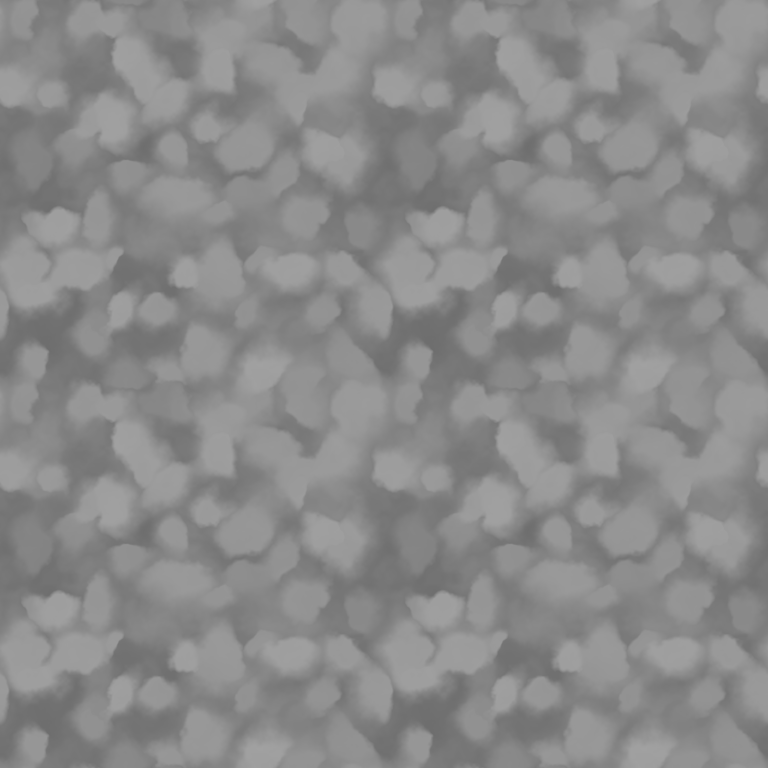
This texture is drawn by a WebGL 2 fragment shader. Its source:

```glsl
#version 300 es
precision highp float;
// Soft grey mottling: cloudy dark ground under overlapping, blurred pale blobs.
// One jittered ellipse per grid cell is laid over wrapped value noise;
// the tile repeats twice along each side of the canvas.

uniform vec2 u_resolution;
out vec4 fragColor;

const float CELLS = 8.0; // blob cells along one tile

float hash(vec2 p) {
    return fract(sin(dot(p, vec2(127.1, 311.7))) * 43758.5453);
}

// Value noise that wraps after a whole number of cells
float noise(vec2 p, float period) {
    vec2 i = floor(p);
    vec2 f = fract(p);
    f = f * f * f * (f * (f * 6.0 - 15.0) + 10.0);
    vec2 a = mod(i, period);
    vec2 b = mod(i + 1.0, period);
    return mix(mix(hash(a), hash(vec2(b.x, a.y)), f.x),
               mix(hash(vec2(a.x, b.y)), hash(b), f.x), f.y);
}

float fbm(vec2 p, float period) {
    float sum = 0.0;
    float weight = 0.5;
    for (int i = 0; i < 4; i++) {
        sum += weight * noise(p, period);
        p = p * 2.0 + 5.0;
        period *= 2.0;
        weight *= 0.5;
    }
    return sum / 0.9375;
}

// Pale ellipses, each firmer on one side and fading out on the other
float layBlobs(float tone, vec2 p) {
    vec2 cell = floor(p);
    for (int y = -1; y <= 1; y++) {
        for (int x = -1; x <= 1; x++) {
            vec2 home = cell + vec2(x, y);
            vec2 id = mod(home, CELLS) + 17.0;
            vec2 jitter = vec2(hash(id), hash(id + 31.3));
            vec2 q = p - home - mix(vec2(0.05), vec2(0.95), jitter);

            float angle = 6.2832 * hash(id + 57.9);
            float c = cos(angle);
            float s = sin(angle);
            q = mat2(c, -s, s, c) * q;
            float radius = mix(0.42, 0.86, hash(id + 73.1));
            q /= radius * vec2(1.15, mix(0.7, 1.0, hash(id + 91.7)));

            float softness = mix(0.22, 1.0, smoothstep(-0.9, 0.6, q.y));
            float cover = 1.0 - smoothstep(1.0 - softness, 1.0, length(q));
            float grey = mix(0.5, 0.626, sqrt(hash(id + 113.3)));
            tone = mix(tone, max(tone, grey), cover);
        }
    }
    return tone;
}

void main() {
    vec2 p = gl_FragCoord.xy / u_resolution * 2.0 * CELLS;

    // Uneven outlines from a gentle warp
    vec2 warp = vec2(fbm(p * 2.0, CELLS * 2.0),
                     fbm(p * 2.0 + 9.0, CELLS * 2.0)) - 0.5;
    vec2 bent = p + 0.45 * warp;

    // Cloudy ground: puffs with a little broad drift
    float banks = noise(bent * 0.5 + 11.0, CELLS * 0.5);
    float puffs = fbm(bent + 3.0, CELLS);
    float cloud = mix(puffs, banks, 0.25);
    float tone = mix(0.44, 0.56, smoothstep(0.18, 0.88, cloud));

    tone = layBlobs(tone, bent);

    // Faint smudges across everything
    tone += 0.025 * (fbm(bent * 2.0 + 7.0, CELLS * 2.0) - 0.5);

    fragColor = vec4(vec3(tone), 1.0);
}
```
